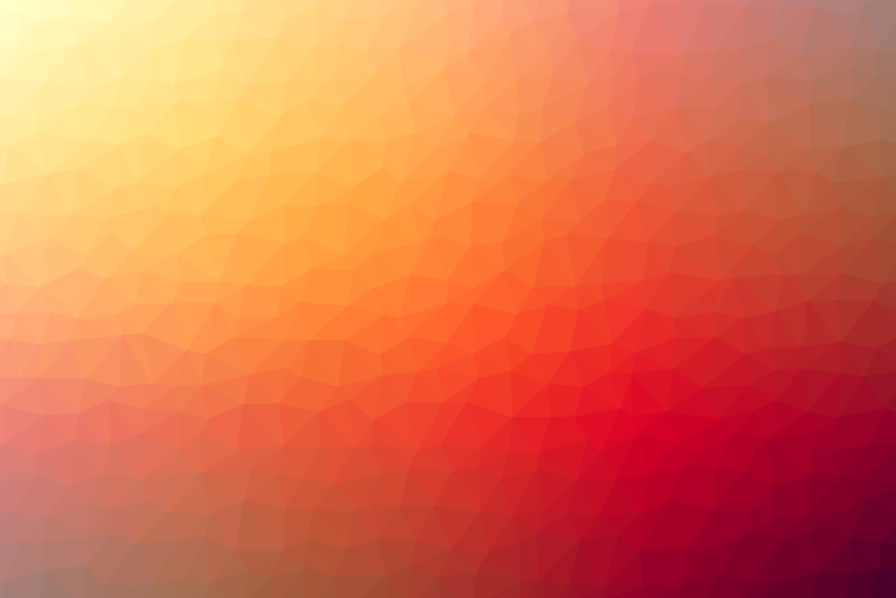
Write a Shadertoy shader that draws this background.

```glsl
// Warm ramp from pale yellow through orange and red to deep plum
vec3 warmRamp(float t) {
    t = clamp(t, 0.0, 1.0);
    float red = min(1.0, min(1.42 - 0.78 * t, 2.32 - 2.05 * t));
    float green = min(1.0 - 0.65 * t, min(1.15 - 1.35 * t, 1.447 - 2.02 * t));
    float blue = max(0.8 - 1.5 * t, max(0.46 - 0.53 * t, 0.13 + 0.03 * t));
    return vec3(red, max(green, 0.0), blue);
}

vec2 hash2(vec2 p) {
    vec3 q = fract(p.xyx * vec3(0.1031, 0.103, 0.0973));
    q += dot(q, q.yzx + 33.33);
    return fract((q.xx + q.yz) * q.zy);
}

// Jittered lattice vertex
vec2 vertex(vec2 cell) {
    return cell + 0.35 + (hash2(cell + 40.0) - 0.5) * 0.68;
}

float edgeDistance(vec2 p, vec2 a, vec2 b) {
    vec2 e = b - a;
    vec2 q = p - a;
    return (e.x * q.y - e.y * q.x) * inversesqrt(dot(e, e));
}

// Flat facet: premultiplied colour in rgb, coverage in w
vec4 facet(vec2 p, vec2 a, vec2 b, vec2 c, vec2 extent, float pixel) {
    float d = min(edgeDistance(p, a, b), min(edgeDistance(p, b, c), edgeDistance(p, c, a)));
    float coverage = clamp(d / pixel + 0.5, 0.0, 1.0);
    if (coverage <= 0.0) return vec4(0.0);
    vec2 centre = (a + b + c) / 3.0 / extent;
    return vec4(0.5 * (warmRamp(centre.x) + warmRamp(centre.y)), 1.0) * coverage;
}

// Quad split along its shorter diagonal
vec4 splitQuad(vec2 p, vec2 a, vec2 b, vec2 c, vec2 d, vec2 extent, float pixel) {
    vec2 ac = c - a;
    vec2 bd = d - b;
    if (dot(ac, ac) < dot(bd, bd))
        return facet(p, a, b, c, extent, pixel) + facet(p, a, c, d, extent, pixel);
    return facet(p, a, b, d, extent, pixel) + facet(p, b, c, d, extent, pixel);
}

void mainImage(out vec4 fragColor, in vec2 fragCoord) {
    // Eighteen rows, counted down from the top edge
    float pixel = 18.0 / iResolution.y;
    vec2 extent = iResolution.xy * pixel;
    vec2 p = vec2(fragCoord.x, iResolution.y - fragCoord.y) * pixel;

    // Only the four nearest quads can reach this point
    vec2 base = floor(p - 0.85);
    vec4 sum = vec4(0.0);
    for (int y = 0; y < 2; y++) {
        vec2 cell = base + vec2(0.0, float(y));
        vec2 a = vertex(cell);
        vec2 d = vertex(cell + vec2(0.0, 1.0));
        for (int x = 0; x < 2; x++) {
            cell.x += 1.0;
            vec2 b = vertex(cell);
            vec2 c = vertex(cell + vec2(0.0, 1.0));
            sum += splitQuad(p, a, b, c, d, extent, pixel);
            a = b;
            d = c;
        }
    }
    fragColor = vec4(sum.rgb / max(sum.w, 0.001), 1.0);
}
```
